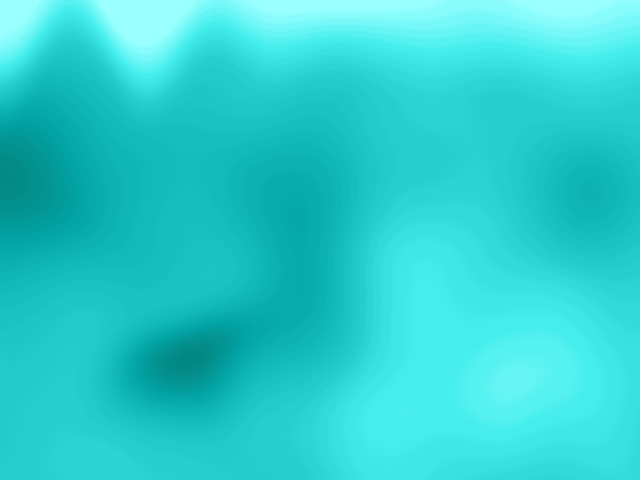
A Shadertoy shader for this background:

```glsl
// Soft turquoise haze: a pale upper glow, a bright pool and blurred dark hollows.

// Random unit gradient for a lattice cell
vec2 cellGradient(vec2 cell) {
    float h = fract(sin(dot(cell, vec2(127.1, 311.7))) * 43758.5);
    float angle = 6.28318 * h;
    return vec2(cos(angle), sin(angle));
}

// Gradient noise with a quintic fade, roughly -0.6 to 0.6
float gradientNoise(vec2 p) {
    vec2 cell = floor(p);
    vec2 f = p - cell;
    vec2 fade = f * f * f * (f * (f * 6.0 - 15.0) + 10.0);
    vec2 e = vec2(0.0, 1.0);
    float a = dot(cellGradient(cell), f);
    float b = dot(cellGradient(cell + e.yx), f - e.yx);
    float c = dot(cellGradient(cell + e.xy), f - e.xy);
    float d = dot(cellGradient(cell + e.yy), f - e.yy);
    return mix(mix(a, b, fade.x), mix(c, d, fade.x), fade.y);
}

// Gaussian ellipse, 1 at its centre, turned by an angle
float softEllipse(vec2 p, vec2 centre, vec2 radii, float angle) {
    float c = cos(angle), s = sin(angle);
    vec2 q = mat2(c, -s, s, c) * (p - centre) / radii;
    return exp(-dot(q, q));
}

// Pale glow along the top, with tongues hanging down at the left
float topGlow(vec2 p) {
    float tongues = 0.09 * cos(p.x * 20.3) * exp(-pow(p.x / 0.5, 4.0));
    return smoothstep(0.78, 1.02, p.y + tongues);
}

// Tone on the palette scale, 0 darkest to 6 palest
float hazeTone(vec2 p) {
    vec2 drift = vec2(gradientNoise(p * 3.5 + 7.3), gradientNoise(p * 3.5 + 21.8));
    vec2 q = p + 0.05 * drift;
    float tone = 4.1 + 0.7 * gradientNoise(p * 4.0 + 3.6);
    // Light
    tone += 2.1 * topGlow(p);
    tone += 1.2 * softEllipse(q, vec2(0.97, 0.24), vec2(0.36, 0.30), 0.2);
    // Shade
    tone -= 0.8 * softEllipse(q, vec2(0.30, 0.57), vec2(0.40, 0.25), 0.0);
    tone -= 2.5 * softEllipse(q, vec2(0.05, 0.64), vec2(0.20, 0.20), 0.0);
    tone -= 2.0 * softEllipse(q, vec2(0.64, 0.46), vec2(0.12, 0.28), 0.0);
    tone -= 3.5 * softEllipse(q, vec2(0.39, 0.24), vec2(0.16, 0.09), 0.45);
    tone -= 1.3 * softEllipse(q, vec2(1.21, 0.59), vec2(0.18, 0.16), 0.0);
    return clamp(tone, 0.0, 6.0);
}

// Faint contour steps with smoothed edges
float contour(float tone, float stepsPerTone) {
    float t = tone * stepsPerTone;
    return (floor(t) + smoothstep(0.15, 0.85, fract(t))) / stepsPerTone;
}

// Linear ramp through the turquoise shades
vec3 turquoise(float tone) {
    vec3 shades[7] = vec3[7](
        vec3(0.00, 0.45, 0.46), vec3(0.01, 0.55, 0.53),
        vec3(0.01, 0.64, 0.65), vec3(0.07, 0.73, 0.73),
        vec3(0.15, 0.81, 0.81), vec3(0.27, 0.93, 0.93),
        vec3(0.60, 1.00, 1.00));
    int i = int(min(floor(tone), 5.0));
    return mix(shades[i], shades[i + 1], tone - float(i));
}

void mainImage(out vec4 fragColor, in vec2 fragCoord) {
    vec2 p = fragCoord / iResolution.y;
    fragColor = vec4(turquoise(contour(hazeTone(p), 5.0)), 1.0);
}
```
